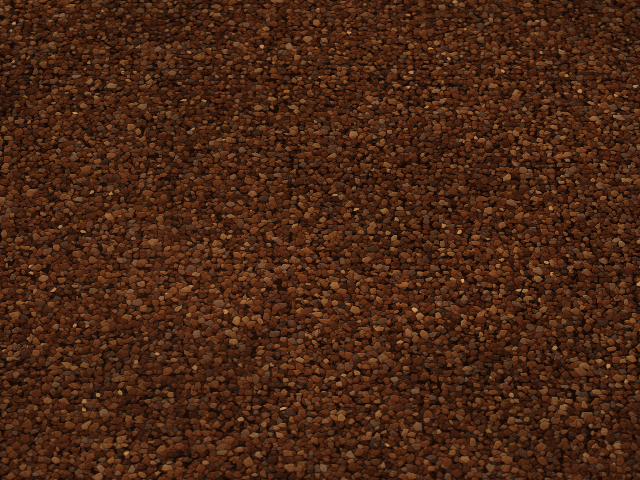
A WebGL 2 fragment shader for this texture:

```glsl
#version 300 es
precision highp float;
// Bed of coarse, angular brown granules seen at a slant under soft light.

uniform vec2 u_resolution;
out vec4 fragColor;

// Integer hash: three random values in 0..1 for a cell.
vec3 hash3(vec2 cell, int seed) {
  uvec3 v = uvec3(ivec3(ivec2(cell) + 4096, seed)) * 1664525u + 1013904223u;
  v.x += v.y * v.z; v.y += v.z * v.x; v.z += v.x * v.y;
  v ^= v >> 16u;
  v.x += v.y * v.z; v.y += v.z * v.x; v.z += v.x * v.y;
  return vec3(v >> 8u) / 16777216.0;
}

float valueNoise(vec2 p, int seed) {
  vec2 i = floor(p), f = fract(p);
  f = f * f * (3.0 - 2.0 * f);
  float low = mix(hash3(i, seed).x, hash3(i + vec2(1, 0), seed).x, f.x);
  float high = mix(hash3(i + vec2(0, 1), seed).x, hash3(i + vec2(1, 1), seed).x, f.x);
  return mix(low, high, f.y);
}

// Brown ramp: red-brown when dark, tan when bright, greyer on request.
vec3 brown(float v, float grey) {
  vec3 c = v * vec3(1.0, 0.46 + 0.24 * smoothstep(0.34, 0.64, v),
                    0.22 + 0.18 * smoothstep(0.38, 0.65, v));
  return mix(c, v * vec3(0.92, 0.66, 0.47), grey);
}

// Convex hexagon with uneven sides: xy = normal of nearest side, z = distance.
vec3 chip(vec2 p, float radius, vec2 cell, int seed) {
  vec3 side = vec3(0.0, 0.0, -9.0);
  for (int k = 0; k < 6; k++) {
    vec3 h = hash3(cell, seed + 7 + k);
    float a = (float(k) + 0.8 * h.x) * 1.0472;
    vec2 n = vec2(cos(a), sin(a));
    float d = dot(p, n) - radius * (0.75 + 0.45 * h.y);
    if (d > side.z) side = vec3(n, d);
  }
  return side;
}

// Lays one layer of granules over the colour below.
vec3 addLayer(vec3 color, vec2 p, int layer, float blur) {
  float scale = 46.0 + 3.0 * float(layer);
  int seed = 31 * layer + 5;
  vec2 q = p * scale + 17.3 * float(layer);
  vec2 home = floor(q);
  float soft = blur * scale;
  float level = mix(0.60, 1.0, float(layer) / 3.0);

  for (int y = 1; y >= -1; y--)
  for (int x = -1; x <= 1; x++) {
    vec2 cell = home + vec2(x, y);
    vec3 place = hash3(cell, seed);
    vec3 look = hash3(cell, seed + 1);
    vec3 kind = hash3(cell, seed + 2);
    vec2 offset = q - cell - 0.5 - 0.7 * (place.xy - 0.5);
    if (dot(offset, offset) > 1.3) continue;

    // Turn and stretch the granule.
    float angle = 6.2832 * place.z;
    mat2 turn = mat2(cos(angle), -sin(angle), sin(angle), cos(angle));
    vec2 local = turn * offset;
    local.y *= 1.0 + 0.7 * look.x;
    bool fleck = kind.x > 0.992;
    float radius = fleck ? 0.36 : 0.29 + 0.32 * look.y * look.y + 0.06 * kind.y;
    vec3 side = chip(local, radius, cell, seed);

    // Lit and shaded bevels, a slight tilt and a rough surface.
    vec2 light = turn * vec2(-0.35, 0.94);
    float bevel = smoothstep(-0.24, 0.02, side.z) * dot(side.xy, light);
    float tilt = dot(local, light);
    float rough = valueNoise(q * 5.0, seed + 3) - 0.5;
    float tone = 0.385 + 0.19 * (look.z + kind.y - 1.0);
    tone = level * (tone + 0.085 * bevel + 0.07 * tilt + 0.09 * rough);
    if (fleck) tone = 0.62 + 0.18 * look.z + 0.12 * bevel + 0.1 * rough;
    float grey = fleck ? 0.0 : 0.75 * smoothstep(0.7, 1.0, kind.z);

    // Contact shadow first, then the granule itself.
    color *= 1.0 - 0.38 * smoothstep(0.22, -0.02, side.z);
    color = mix(color, brown(tone, grey), smoothstep(soft, -soft, side.z));
  }
  return color;
}

void main() {
  vec2 p = gl_FragCoord.xy / u_resolution.y;
  float aspect = u_resolution.x / u_resolution.y;

  // Far rows shrink a little and granules look flattened.
  vec2 ground = vec2(p.x - 0.5 * aspect, 1.22 * p.y) / (1.0 - 0.2 * p.y);
  float depth = p.y - 0.48;
  float blur = 0.8 / u_resolution.y + 0.005 * depth * depth;

  vec3 color = brown(0.10, 0.0);
  for (int layer = 0; layer < 4; layer++)
    color = addLayer(color, ground, layer, blur);

  // Broad uneven light, darker corners and a faint dusty haze.
  float patches = valueNoise(p * vec2(3.0, 5.0), 201) + valueNoise(p * 8.0, 202);
  vec2 fromCenter = (p - vec2(0.5 * aspect, 0.5)) / vec2(aspect, 1.0);
  color *= 0.97 + 0.14 * (patches - 1.0) + 0.07 - 0.42 * dot(fromCenter, fromCenter);
  vec2 dust = (p - vec2(0.34, 0.42)) / vec2(0.3, 0.24);
  color = mix(color, vec3(0.40, 0.23, 0.13), 0.13 * exp(-dot(dust, dust)));
  fragColor = vec4(color, 1.0);
}
```
